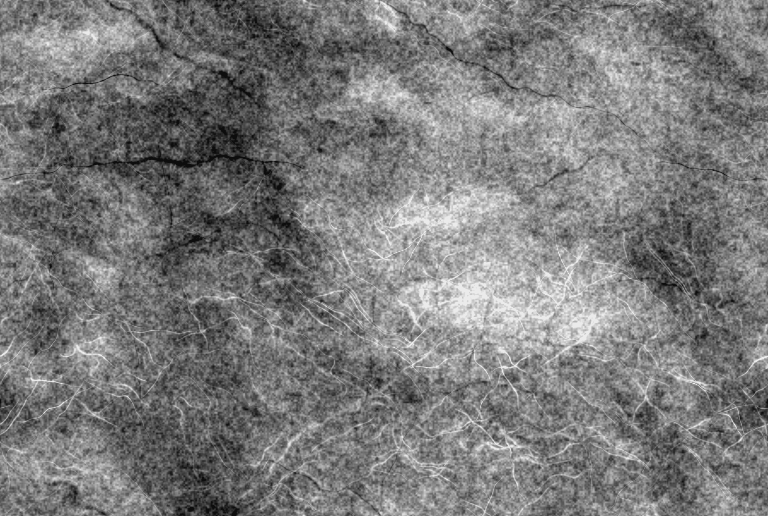
Reproduce this texture procedurally as a WebGL 2 fragment shader.

```glsl
#version 300 es
precision highp float;

#define BASE_TONE 0.462
#define CLOUD_DEPTH 0.62
#define SHARD_LIGHT 0.17
#define VEIN_LIGHT 0.36
#define VEIN_WIDTH 0.0058
#define CRACK_DARK 0.36
#define CRACK_WIDTH 0.009
#define GRAIN_DEPTH 0.30
#define WARP 0.32
#define EDGE_SHADE 0.03

uniform vec2 u_resolution;
out vec4 fragColor;

const float TAU = 6.2831853;
const vec2 GRID = vec2(3.0, 2.0);   // nearly square cells on the canvas

vec3 hash3(vec2 cell, float seed) {
    uvec3 v = uvec3(vec3(cell, seed)) * 1664525u + 1013904223u;
    v.x += v.y * v.z; v.y += v.z * v.x; v.z += v.x * v.y;
    v ^= v >> 16u;
    v.x += v.y * v.z; v.y += v.z * v.x; v.z += v.x * v.y;
    return vec3(v >> 8u) / 16777216.0;
}

vec2 wrapCell(vec2 cell, vec2 period) {
    return floor(mod(cell + 0.5, period));
}

// Value noise that repeats after a whole number of cells
float noise(vec2 p, vec2 period, float seed) {
    vec2 i = floor(p), f = fract(p);
    f = f * f * (3.0 - 2.0 * f);
    float a = hash3(wrapCell(i, period), seed).x;
    float b = hash3(wrapCell(i + vec2(1, 0), period), seed).x;
    float c = hash3(wrapCell(i + vec2(0, 1), period), seed).x;
    float d = hash3(wrapCell(i + vec2(1, 1), period), seed).x;
    return mix(mix(a, b, f.x), mix(c, d, f.x), f.y);
}

float fbm(vec2 p, vec2 period, float seed) {
    float sum = 0.0, amp = 0.516;
    for (int i = 0; i < 5; i++) {
        sum += amp * noise(p, period, seed + float(i));
        p *= 2.0; period *= 2.0; amp *= 0.5;
    }
    return sum;
}

// Tapered strokes, one per cell, scattered around a main direction
float strokes(vec2 p, vec2 cells, float angle, float spread, float width, float seed) {
    float pixel = cells.x / u_resolution.x;
    vec2 home = floor(p);
    float ink = 0.0;
    for (int y = -1; y <= 1; y++)
    for (int x = -1; x <= 1; x++) {
        vec2 cell = home + vec2(x, y);
        vec2 id = wrapCell(cell, cells);
        vec3 place = hash3(id, seed), style = hash3(id, seed + 50.0);
        float a = angle + spread * (2.0 * place.z - 1.0);
        vec2 dir = vec2(cos(a), sin(a)), d = p - cell - place.xy;
        float along = dot(d, dir) / mix(0.5, 1.0, style.x);
        float across = dot(d, vec2(-dir.y, dir.x));
        float taper = clamp(1.0 - along * along, 0.0, 1.0);
        float w = max(width * mix(0.5, 1.3, style.y) * (0.4 + 0.6 * taper), 0.6 * pixel);
        float line = exp(-across * across / (w * w)) + 0.22 * exp(-abs(across) / (3.5 * w));
        ink = max(ink, line * sqrt(taper) * smoothstep(0.1, 0.95, style.z));
    }
    return ink;
}

void main() {
    vec2 uv = gl_FragCoord.xy / u_resolution;
    vec2 g = uv * GRID;
    vec2 bend = vec2(fbm(g * 2.0, GRID * 2.0, 10.0), fbm(g * 2.0, GRID * 2.0, 20.0)) - 0.5;
    vec2 jag = vec2(noise(g * 20.0, GRID * 20.0, 27.0), noise(g * 20.0, GRID * 20.0, 28.0)) - 0.5;
    vec2 warped = g + WARP * bend + 0.022 * jag;
    vec2 wuv = warped / GRID;
    float low = 0.5 + 0.5 * sin(TAU * uv.y);

    // Cloudy body, darker towards the borders
    float tone = BASE_TONE + CLOUD_DEPTH * (fbm(warped + bend, GRID, 30.0) - 0.5);
    tone -= EDGE_SHADE * (cos(TAU * uv.x) + cos(TAU * uv.y));

    // Pale shards and dark pockets drawn out along the falling diagonal
    vec2 slant = vec2(6.0 * (wuv.x + wuv.y), 3.0 * (wuv.x - wuv.y));
    float shard = fbm(slant, vec2(6, 3), 40.0);
    tone += SHARD_LIGHT * smoothstep(0.57, 0.69, shard);
    tone -= 0.13 * smoothstep(0.43, 0.30, shard);
    tone += 0.22 * (fbm(slant * 4.0, vec2(24, 12), 46.0) - 0.5);

    // Flat dark bands in the upper half
    float band = fbm(wuv * vec2(3, 14), vec2(3, 14), 60.0);
    tone -= 0.16 * smoothstep(0.55, 0.72, band) * (1.0 - low);

    // Crossing light veins from long to short
    float breaks = smoothstep(0.2, 0.75, noise(g * 14.0, GRID * 14.0, 70.0));
    float veins = 0.0;
    for (int k = 0; k < 9; k++) {
        float scale = 1.0 + floor(float(k) * 0.75);
        float angle = k % 3 == 0 ? -0.85 : (k % 3 == 1 ? 0.6 : -0.4);
        float v = strokes(warped * scale, GRID * scale, angle, 0.45,
                          VEIN_WIDTH * pow(scale, 0.85), 100.0 + float(k));
        veins = max(veins, v);
    }
    float region = smoothstep(0.3, 0.65, fbm(g * 2.0, GRID * 2.0, 80.0));
    tone += VEIN_LIGHT * veins * mix(0.45, 1.0, breaks) * mix(0.45, 1.0, low) * mix(0.5, 1.0, region);

    // Fine mineral grain and dark specks
    float coarse = noise(g * 48.0, GRID * 48.0, 90.0);
    float medium = noise(g * 85.0, GRID * 85.0, 91.0);
    float fine = noise(g * 150.0, GRID * 150.0, 92.0);
    tone += GRAIN_DEPTH * (0.5 * coarse + 0.7 * medium + 0.8 * fine - 1.0);
    tone -= 0.12 * smoothstep(0.72, 0.92, noise(g * 36.0, GRID * 36.0, 93.0));

    // Dark cracks: long falling ones, flat ones, a few upright ones
    float longCracks = strokes(warped, GRID, -0.4, 0.2, CRACK_WIDTH, 200.0);
    float flatCracks = strokes(warped * 2.0, GRID * 2.0, -0.05, 0.3, CRACK_WIDTH * 1.6, 201.0);
    float uprightCracks = strokes(warped * 3.0, GRID * 3.0, 1.5, 0.2, CRACK_WIDTH * 1.5, 202.0);
    float cracks = max(longCracks, max(flatCracks * mix(1.0, 0.35, low), 0.4 * uprightCracks));
    tone -= CRACK_DARK * cracks * mix(0.55, 1.0, breaks);

    tone = clamp(tone, 0.05, 0.92);
    fragColor = vec4(vec3(tone), 1.0);
}
```
